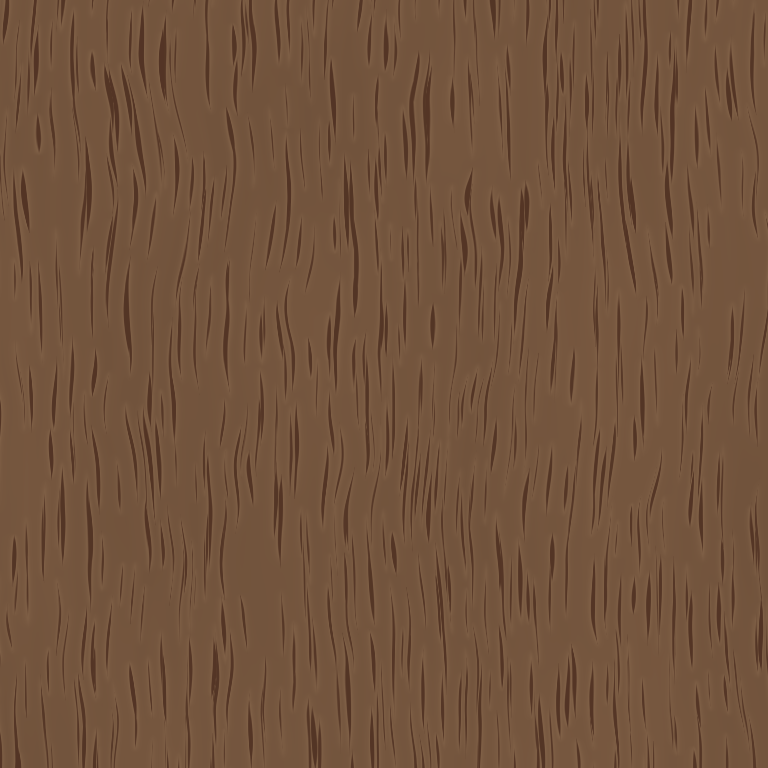
Write a Shadertoy shader that draws this texture.

```glsl
const vec3 WOOD_COLOR   = vec3(0.452, 0.332, 0.240);
const vec3 RIDGE_COLOR  = vec3(0.545, 0.420, 0.310);
const vec3 GROOVE_COLOR = vec3(0.325, 0.205, 0.143);
const int   LAYERS       = 3;
const float COLUMNS      = 31.0;    // columns in the first layer
const float ROWS         = 4.6;     // rows in the first layer
const float PRESENCE     = 0.76;    // share of cells holding a groove
const float THIN_WIDTH   = 0.0010;  // half widths of the grooves
const float WIDE_WIDTH   = 0.0032;
const float RIDGE_REACH  = 0.0026;
const float EDGE_SOFT    = 0.0009;
const float SPLINTER     = 0.0018;
const float TONE_RANGE   = 0.035;

float hash(vec2 p) {
    return fract(sin(dot(p, vec2(127.1, 311.7))) * 43758.545);
}

float noise(vec2 p) {
    vec2 i = floor(p), f = fract(p);
    f = f * f * (3.0 - 2.0 * f);
    return mix(mix(hash(i), hash(i + vec2(1, 0)), f.x),
               mix(hash(i + vec2(0, 1)), hash(i + vec2(1, 1)), f.x), f.y);
}

// Sideways drift shared by neighbouring grooves
float wander(vec2 p) {
    return 0.026 * (noise(p * vec2(6.0, 6.5)) - 0.5)
         + 0.011 * (noise(p * vec2(13.0, 15.0) + 40.0) - 0.5);
}

// Returns the distance to one tapered groove and its strength here
vec2 groove(vec2 p, vec2 cell, vec2 size, float seed) {
    vec2 id = cell + seed;
    float halfLength = size.y * mix(0.22, 0.49, hash(id + 3.1));
    float slack = 0.5 * size.y - halfLength;
    vec2 centre = vec2((cell.x + 0.1 + 0.8 * hash(id + 7.7)) * size.x,
                       (cell.y + 0.5) * size.y + slack * (2.0 * hash(id + 5.3) - 1.0));
    vec2 q = p - centre;
    q.x -= q.y * 0.06 * (hash(id + 9.2) - 0.5);
    float t = q.y / halfLength;
    float skew = 0.7 * (hash(id + 2.4) - 0.5);
    float taper = max(1.0 - t * t, 0.0) * (1.0 + skew * t);
    float thickness = hash(id + 6.6);
    float width = mix(THIN_WIDTH, WIDE_WIDTH, thickness * thickness);
    float beyond = max(abs(q.y) - halfLength, 0.0);
    float d = length(vec2(q.x, beyond)) - width * taper + 0.0008 * (1.0 - taper);
    return vec2(d, smoothstep(0.0, 0.5, taper) * mix(0.55, 1.0, thickness));
}

void mainImage(out vec4 fragColor, in vec2 fragCoord) {
    vec2 uv = fragCoord / iResolution.y;
    vec2 p = uv + vec2(wander(uv), 0.0);
    float splinter = SPLINTER * (noise(p * vec2(280.0, 28.0)) - 0.5);
    float soft = max(EDGE_SOFT, 0.6 / iResolution.y);
    float dark = 0.0, ridge = 0.0;

    // Layers of staggered columns, finer and shorter each time
    for (int layer = 0; layer < LAYERS; layer++) {
        float n = float(layer);
        float seed = 17.0 * n + 11.0;
        vec2 size = 1.0 / vec2(COLUMNS + 7.0 * n, ROWS + 1.6 * n);
        for (int k = -1; k <= 1; k++) {
            float column = floor(p.x / size.x) + float(k);
            float shift = size.y * hash(vec2(column, seed));
            vec2 q = p + vec2(0.0, shift);
            vec2 cell = vec2(column, floor(q.y / size.y));
            if (hash(cell + seed + 1.9) > PRESENCE) continue;
            vec2 g = groove(q, cell, size, seed);
            float d = g.x + splinter;
            dark = max(dark, smoothstep(soft, -soft, d) * mix(0.75, 1.0, g.y));
            ridge = max(ridge, exp(-max(d, 0.0) / RIDGE_REACH) * g.y);
        }
    }

    // Soft tone drift and faint vertical fibres
    float tone = 0.7 * noise(uv * vec2(5.0, 3.5) + 9.0) + 0.3 * noise(p * vec2(70.0, 6.0));
    vec3 color = WOOD_COLOR * (1.0 + TONE_RANGE * (2.0 * tone - 1.0));
    color = mix(color, RIDGE_COLOR, 0.72 * ridge);
    color = mix(color, GROOVE_COLOR, dark);
    fragColor = vec4(color, 1.0);
}
```
